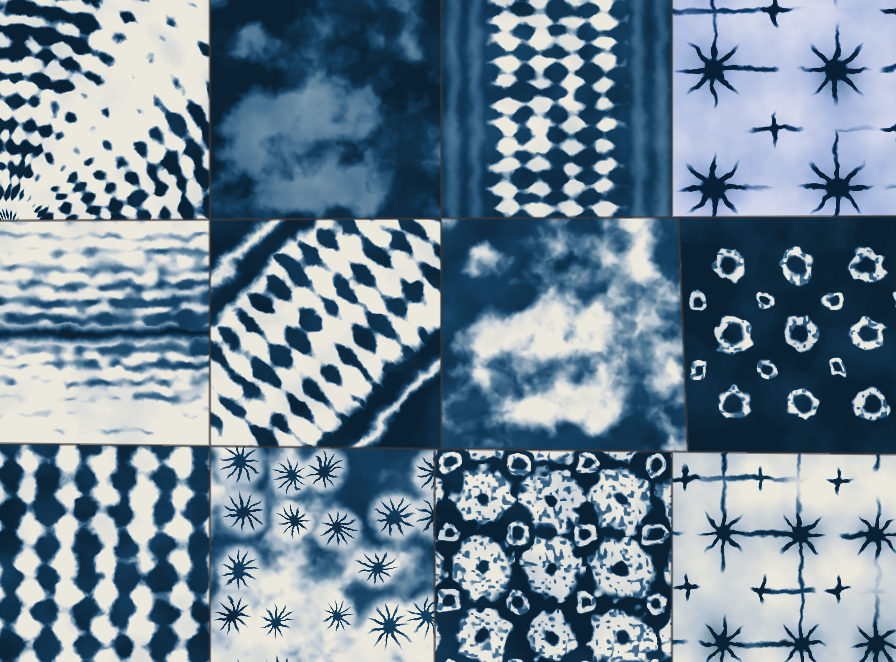
Write a Shadertoy shader that draws this pattern.

```glsl
const float TAU = 6.28319, ROWS = 3.0, TILE = 1.05; // squares down, side of one
const float BLEED = 0.045, MOTTLE = 0.3, SEAM = 0.009; // dye wander, uneven tone, join
const vec3 SEAM_COLOUR = vec3(0.24, 0.22, 0.22), COOL_CLOTH = vec3(0.9, 0.93, 1.06);
const vec3 INDIGO[6] = vec3[6](
  vec3(0.92, 0.91, 0.87), vec3(0.72, 0.77, 0.82), vec3(0.47, 0.59, 0.67),
  vec3(0.25, 0.42, 0.55), vec3(0.08, 0.25, 0.38), vec3(0.04, 0.13, 0.2));

float hash(vec2 p) {
  vec3 q = fract(p.xyx * 0.1031);
  q += dot(q, q.yzx + 33.33);
  return fract((q.x + q.y) * q.z);
}
float noise(vec2 p) {
  vec2 i = floor(p), f = fract(p);
  f *= f * (3.0 - 2.0 * f);
  return mix(mix(hash(i), hash(i + vec2(1, 0)), f.x),
    mix(hash(i + vec2(0, 1)), hash(i + 1.0), f.x), f.y);
}
float fbm(vec2 p) { // centred on zero
  float sum = -0.5, amp = 0.53;
  for (int i = 0; i < 4; i++, amp *= 0.5) {
    sum += amp * noise(p);
    p = mat2(1.6, 1.2, -1.2, 1.6) * p + 17.3;
  }
  return sum;
}
float fade(float a, float b, float x) {
  float t = clamp((x - a) / (b - a), 0.0, 1.0);
  return t * t * (3.0 - 2.0 * t);
}
vec2 wrap(vec2 v, vec2 period) { return v - period * round(v / period); }
float wave(float x, float period) { return cos(TAU * x / period); }
float bump(float x, float width) { return exp(-x * x / (width * width)); }
float star(vec2 d, float size, float points) {
  float spike = pow(abs(cos(0.5 * points * atan(d.y, d.x + 1e-5))), 7.0);
  return fade(1.15, 0.65, length(d) / (size * (0.32 + 0.68 * spike)));
}
float ring(vec2 d, float radius, float core, vec2 seed) {
  float r = length(d) * (0.8 + 0.4 * noise(d * 28.0 + seed));
  float torn = fade(0.15, 0.5, noise(d * 65.0 + seed));
  return fade(radius, radius * 0.82, r) * fade(core * 0.6, core, r) * mix(0.35, 1.0, torn);
}

// Dye strength of each square
float fan(vec2 u) {
  vec2 d = (u - vec2(0.02, 1.03)) * vec2(1, -1);
  float a = atan(d.y, d.x + 1e-5), n = fbm(u * 11.0);
  float marks = 0.75 * wave(length(d) + 0.03 * n, 0.1) + 0.5 * cos(a * 42.0);
  return fade(-0.25, 0.65, marks + 2.6 * n + 0.15 - 1.5 * bump(a - 0.88, 0.24));
}
float clouds(vec2 u, vec2 centre, float dark, float light) {
  float veins = 0.14 - 0.7 * abs(fbm(u * 9.0 + 30.0));
  float tone = 0.75 * fade(0.12, 0.65, length(u - centre)) + 2.1 * fbm(u * 6.0) + veins;
  return mix(light, dark, fade(0.0, 0.85, tone));
}
float pleats(vec2 u) {
  float folds = 0.65 * wave(u.x - 0.285, 0.14) + 0.6 * wave(u.y, 0.09);
  float white = fade(-0.25, 0.55, folds + 2.0 * fbm(u * vec2(9, 13)));
  return mix(0.75 + 0.11 * wave(u.x, 0.1), 0.86 - 0.85 * white, fade(0.31, 0.27, abs(u.x - 0.5)));
}
float starGrid(vec2 v, vec2 pitch, float big, float small) {
  vec2 d = wrap(v, 2.0 * pitch);
  float line = min(abs(wrap(v, pitch).y), abs(d.x) + 0.003);
  float worn = 0.8 * fade(0.016, 0.004, line) * fade(0.35, 0.7, noise(v * 9.0 + 9.0));
  float stars = max(star(d, big, 8.0), star(wrap(v - pitch, 2.0 * pitch), small, 4.0));
  return max(worn, 0.95 * stars) + 0.3 * bump(length(d), big * 0.8) + 0.08 + 0.16 * fbm(v * 5.0);
}
float ripples(vec2 u) {
  float y = u.y - 0.49, soak = bump(y + 0.06, 0.33) * (0.4 + 0.4 * u.x);
  float flecks = noise(u * vec2(20, 34)) - 0.6 + 0.25 * wave(u.y, 0.07);
  return max(0.8 * fade(0.15, 0.75, soak + 0.6 * flecks), bump(y, 0.035));
}
float diagonal(vec2 u) {
  vec2 v = vec2(u.x + u.y, u.x - u.y) * 0.707;
  float n = fbm(u * 12.0), s = abs(v.x + 0.08 * n - 0.67);
  float beads = 0.6 * wave(v.y, 0.1) + 0.6 * wave(v.x, 0.21) + 1.8 * n;
  return max(0.93 * fade(-0.05, 0.6, beads), fade(0.32, 0.37, s)) - bump(s - 0.47, 0.025);
}
float rings(vec2 u, float big, float core, float small, float span) {
  vec2 pitch = vec2(0.297), v = u - 0.21, id = round(v / pitch), mid = round(v / pitch - 0.5);
  float white = ring(wrap(v, pitch), big * (0.9 + 0.2 * hash(id + 3.0)), core, id * 7.0 + 20.0);
  float dot = ring(wrap(v - 0.5 * pitch, pitch), small, small * 0.6, mid * 5.0 + 60.0);
  return 0.98 - 0.95 * max(white, dot * step(abs(u.y - 0.5), span));
}
float beadColumns(vec2 u) {
  float beads = 0.75 * wave(u.x - 0.04, 0.165) + 0.5 * wave(u.y, 0.145);
  return 0.92 * fade(-0.5, 0.4, beads + 1.9 * fbm(u * 12.0 + 9.0));
}
float bursts(vec2 u) {
  float dye = 0.85 * fade(-0.4, 0.05, fbm(u * 6.0 + 4.0) - 0.35 * u.y);
  for (int k = 0; k < 9; k++) {
    vec2 id = floor(u * 4.6) + vec2(k % 3, k / 3) - 1.0;
    vec2 d = u * 4.6 - id - 0.3 - 0.4 * vec2(hash(id + 11.0), hash(id + 47.0));
    float size = (0.3 + 0.2 * hash(id + 5.0)) * step(0.3, hash(id + 83.0)) + 0.001;
    dye *= 1.0 - 0.75 * fade(size * 1.35, size * 0.8, length(d));
    dye = max(dye, 0.9 * star(d, size, 11.0));
  }
  return dye;
}
float dyeOf(int t, vec2 u) {
  if (t < 3) return t == 0 ? fan(u) : t == 1 ? clouds(u, vec2(0.45, 0.5), 0.98, 0.52) : pleats(u);
  if (t == 3) return starGrid(u - vec2(0.18, 0.3), vec2(0.265, 0.255), 0.15, 0.075);
  if (t < 7) return t == 4 ? ripples(u) : t == 5 ? diagonal(u) : clouds(u, vec2(0.62, 0.45), 0.85, 0.0);
  if (t == 7) return rings(u, 0.078, 0.05, 0.043, 0.4);
  if (t < 10) return t == 8 ? beadColumns(u) : bursts(u);
  if (t == 10) return rings(u, 0.135, 0.035, 0.052, 1.0);
  return starGrid(u - vec2(0.225, 0.35), vec2(0.165, 0.237), 0.11, 0.06);
}
void mainImage(out vec4 fragColor, in vec2 fragCoord) {
  vec2 p = vec2(fragCoord.x, iResolution.y - fragCoord.y) * ROWS / iResolution.y;
  vec2 rows = vec2(1.0 - 0.005 * p.x, 2.01 + 0.012 * p.x); // crooked joins
  int row = int(p.y > rows.x) + int(p.y > rows.y);
  vec3 cols = vec3(0.951, 2.0 - 0.03 * float(row / 2), row == 1 ? 3.035 + 0.04 * p.y : 3.045);
  int col = int(dot(step(cols, p.xxx), vec3(1))), tile = row * 4 + col;
  vec2 corner = vec2(col == 0 ? 0.0 : cols[col - 1], row == 0 ? 0.0 : rows[row - 1]);
  vec2 u = (p - corner) / TILE + BLEED * vec2(fbm(p * 13.0), fbm(p * 13.0 + 40.0));
  float level = 5.0 * clamp(dyeOf(tile, u) + MOTTLE * fbm(p * 5.0 + 70.0), 0.0, 1.0);
  int i = min(int(level), 4);
  vec3 colour = mix(INDIGO[i], INDIGO[i + 1], level - float(i));
  if (tile == 3) colour *= COOL_CLOTH;
  vec3 dx = abs(p.x - cols);
  vec2 dy = abs(p.y - rows);
  float join = min(min(dx.x, min(dx.y, dx.z)), min(dy.x, dy.y));
  fragColor = vec4(mix(colour, SEAM_COLOUR, 0.7 * fade(SEAM, SEAM * 0.2, join)), 1.0);
}
```
